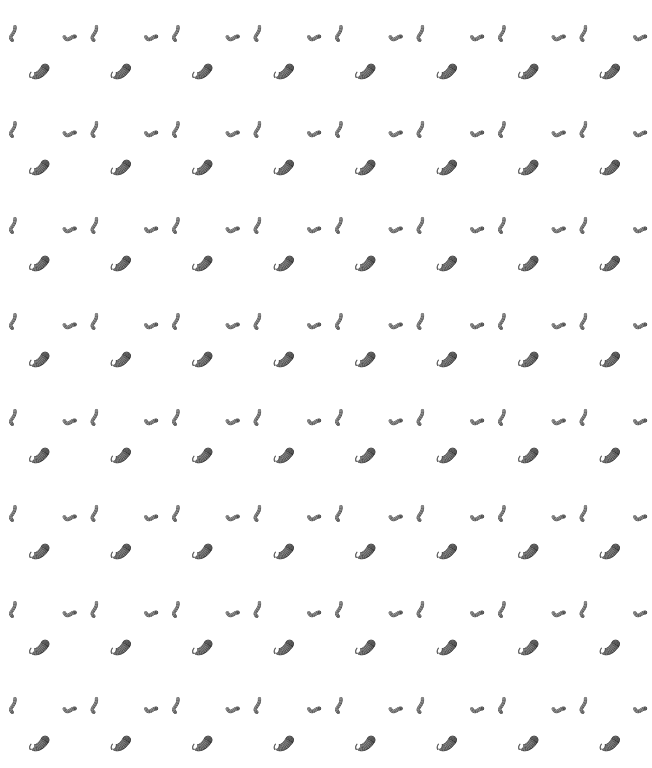
Give the GLSL for this pattern, as a WebGL 1 fragment shader.

```glsl
precision highp float;
// Sparse grey grubs on white: each of 8 x 8 identical tiles holds two thin worms
// and one fat ribbed grub. Bodies are thick Bezier curves, shaded by rings, a
// rounded cross-section and gradient noise; all stay inside their tile, so it wraps.

uniform vec2 u_resolution;

const vec2 REPEATS = vec2(8.0, 8.0);
const vec2 TILE = vec2(81.375, 96.0); // tile size in design units
const int SEGMENTS = 16;

vec2 gradientAt(vec2 cell) {
  float angle = 6.2832 * fract(sin(dot(cell, vec2(127.1, 311.7))) * 437.58);
  return vec2(cos(angle), sin(angle));
}

float gradientNoise(vec2 p) {
  vec2 i = floor(p);
  vec2 f = p - i;
  vec2 w = f * f * f * (f * (f * 6.0 - 15.0) + 10.0);
  vec2 e = vec2(1.0, 0.0);
  float low = mix(dot(gradientAt(i), f), dot(gradientAt(i + e.xy), f - e.xy), w.x);
  float high = mix(dot(gradientAt(i + e.yx), f - e.yx),
                   dot(gradientAt(i + e.xx), f - e.xx), w.x);
  return mix(low, high, w.y);
}

vec2 bezier(vec2 a, vec2 b, vec2 c, vec2 d, float t) {
  float s = 1.0 - t;
  return s * s * s * a + 3.0 * s * s * t * b + 3.0 * s * t * t * c + t * t * t * d;
}

// Tapered tube: x = signed distance, y = position along it, zw = offset over radius
vec4 tube(vec2 p, vec2 a, vec2 b, vec2 c, vec2 d, float startRadius, float endRadius) {
  vec4 nearest = vec4(1e4, 0.0, 0.0, 0.0);
  vec2 from = a;
  for (int i = 0; i < SEGMENTS; i++) {
    vec2 to = bezier(a, b, c, d, float(i + 1) / float(SEGMENTS));
    vec2 along = to - from;
    float h = clamp(dot(p - from, along) / dot(along, along), 0.0, 1.0);
    float t = (float(i) + h) / float(SEGMENTS);
    float radius = mix(startRadius, endRadius, t);
    vec2 offset = p - from - along * h;
    float dist = length(offset) - radius;
    if (dist < nearest.x) nearest = vec4(dist, t, offset / radius);
    from = to;
  }
  return nearest;
}

float coverage(float dist, float pixel) {
  return 1.0 - smoothstep(-0.5 * pixel, 0.5 * pixel, dist);
}

// Grey of a body: lit ridge, dark rim, rings, mottling and a darker far tip
float skin(vec4 body, vec2 p, float base, float rings, float tipShade) {
  float rim = dot(body.zw, body.zw);
  float light = dot(body.zw, vec2(-0.5, 0.5));
  float ring = sin(6.2832 * (rings * body.y + 0.25 * rim));
  float tip = smoothstep(0.8, 1.0, body.y);
  return base + 0.07 * light - 0.11 * rim * rim + 0.06 * ring
       + 0.12 * gradientNoise(p * 0.7) - tipShade * tip;
}

float drawBody(float grey, vec4 body, float tone, float pixel) {
  return mix(grey, tone, coverage(body.x, pixel));
}

void main() {
  vec2 p = fract(gl_FragCoord.xy / u_resolution * REPEATS) * TILE;
  float pixel = TILE.y * REPEATS.y / u_resolution.y;
  float grey = 1.0;

  // Upright S-shaped worm
  vec4 upright = tube(p, vec2(14.9, 69.4), vec2(15.8, 62.0),
                      vec2(7.5, 60.0), vec2(12.2, 55.8), 1.7, 1.8);
  grey = drawBody(grey, upright, skin(upright, p, 0.48, 7.0, 0.06), pixel);

  // Lying worm with a dark right end
  vec4 lying = tube(p, vec2(64.2, 59.2), vec2(67.5, 53.0),
                    vec2(70.5, 59.6), vec2(74.6, 59.5), 1.8, 2.0);
  grey = drawBody(grey, lying, skin(lying, p, 0.48, 7.0, 0.14), pixel);

  // Fat grub, its blunt lower end hollowed by a white bite
  vec4 grub = tube(p, vec2(34.2, 20.4), vec2(38.0, 19.8),
                   vec2(42.0, 23.0), vec2(45.0, 28.0), 3.6, 4.4);
  float bite = length((p - vec2(31.7, 23.0)) * vec2(1.25, 0.8)) - 3.0;
  grub.x = max(grub.x, -bite);
  grey = drawBody(grey, grub, skin(grub, p, 0.43, 9.0, 0.1), pixel);

  // Thin sliver closing the bite on the left
  vec4 sliver = tube(p, vec2(30.2, 18.6), vec2(29.3, 20.0),
                     vec2(29.5, 22.0), vec2(30.9, 23.8), 0.7, 0.6);
  grey = drawBody(grey, sliver, 0.4, pixel);

  gl_FragColor = vec4(vec3(grey), 1.0);
}
```
